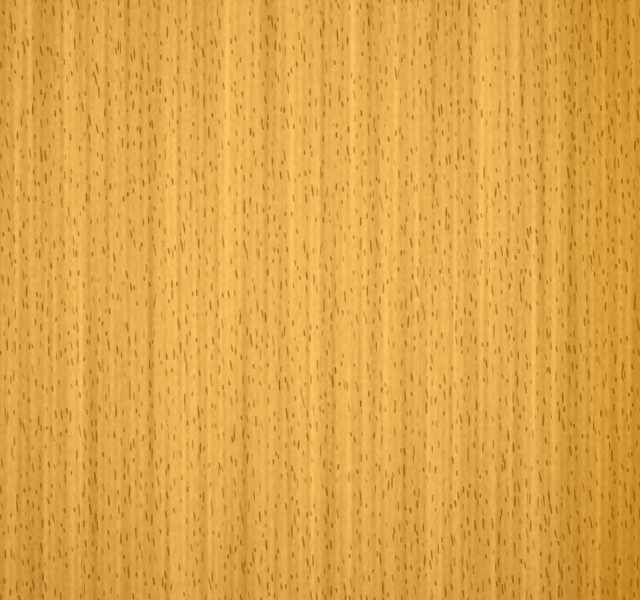
Write a Shadertoy shader that draws this texture.

```glsl
// Draws a golden beech wood board: soft vertical streaks, short dark pore flecks and vignetted light.

// Colours: the wood runs along one ramp, from pore to lit streak
const vec3 PORE_BROWN = vec3(0.70, 0.47, 0.14);
const vec3 LIT_GOLD = vec3(0.94, 0.73, 0.36);
const vec3 EDGE_TINT = vec3(0.01, 0.0, -0.05);

// Lighting
const vec2 LIGHT_CENTRE = vec2(0.48, 0.58);
const float LIGHT_LEVEL = 0.93;
const float LIGHT_FALLOFF = 0.95;
const float RIGHT_SHADE = 0.2;

// Streaks
const int STREAK_LAYERS = 8;
const float STREAK_FREQUENCY = 45.0;
const float STREAK_GROWTH = 1.43;
const float STREAK_STRENGTH = 0.055;

// Fine fibre mottling
const vec2 FIBRE_SIZE = vec2(0.0032, 0.0065);
const float FIBRE_STRENGTH = 0.20;

// Pore flecks, in canvas heights
const vec2 PORE_CELL = vec2(0.0105, 0.030);
const float PORE_SHARE = 0.78;
const float PORE_HALF_WIDTH = 0.00125;
const vec2 PORE_HALF_LENGTH = vec2(0.004, 0.0115);
const vec2 PORE_DARKNESS = vec2(0.45, 1.1);
const float PORE_SOFTNESS = 0.0024;

float hash(vec2 p) {
    vec3 q = fract(p.xyx * 0.1031);
    q += dot(q, q.yzx + 33.33);
    return fract((q.x + q.y) * q.z);
}

float valueNoise(vec2 p) {
    vec2 cell = floor(p), f = fract(p);
    f = f * f * (3.0 - 2.0 * f);
    float low = mix(hash(cell), hash(cell + vec2(1, 0)), f.x);
    float high = mix(hash(cell + vec2(0, 1)), hash(cell + vec2(1, 1)), f.x);
    return mix(low, high, f.y);
}

// Layered sines across the board, with phases that wander slowly along it
float streaks(vec2 p) {
    float sum = 0.0, frequency = STREAK_FREQUENCY;
    for (int i = 0; i < STREAK_LAYERS; i++) {
        float k = float(i);
        float wander = 1.3 * sin(p.y * (2.3 + 0.4 * k) + p.x * 7.0 + k * 2.1)
                     + 1.7 * sin(p.x * (11.0 + 3.0 * k) + k * 4.7);
        sum += sin(p.x * frequency + wander + k * k);
        frequency *= STREAK_GROWTH;
    }
    return sum;
}

// Share of a blurred sample at x that a band of this half width covers
float bandCoverage(float x, float halfWidth, float blur) {
    float right = min(x + 0.5 * blur, halfWidth);
    float left = max(x - 0.5 * blur, -halfWidth);
    return clamp((right - left) / blur, 0.0, 1.0);
}

// Cellular scatter of tapered flecks; each column of cells is shifted
float pores(vec2 p, float streak, float blur) {
    float darkest = 0.0;
    float column = floor(p.x / PORE_CELL.x);
    for (int i = -1; i <= 1; i++) {
        float c = column + float(i);
        float shift = hash(vec2(c, 71.0));
        float row = floor(p.y / PORE_CELL.y + shift);
        for (int j = -1; j <= 1; j++) {
            vec2 id = vec2(c, row + float(j)) + 200.0;
            float presence = hash(id + 13.0);
            vec2 jitter = 0.1 + 0.8 * vec2(hash(id + 29.0), hash(id + 47.0));
            vec2 centre = (id - 200.0 + jitter - vec2(0.0, shift)) * PORE_CELL;
            vec2 d = p - centre;
            d.x += d.y * mix(-0.06, 0.2, hash(id + 61.0));

            float size = hash(id + 83.0);
            float halfLength = mix(PORE_HALF_LENGTH.x, PORE_HALF_LENGTH.y, size * size);
            float along = d.y / halfLength;
            float taper = PORE_HALF_WIDTH * sqrt(max(1.0 - along * along, 0.0));
            float darkness = mix(PORE_DARKNESS.x, PORE_DARKNESS.y, hash(id + 97.0));
            float present = step(presence, PORE_SHARE - 0.05 * streak);
            darkest = max(darkest, present * darkness * bandCoverage(d.x, taper, blur));
        }
    }
    return darkest;
}

void mainImage(out vec4 fragColor, in vec2 fragCoord) {
    vec2 uv = fragCoord / iResolution.xy;
    vec2 p = fragCoord / iResolution.y;
    float blur = max(PORE_SOFTNESS, 1.0 / iResolution.y);

    // Broad light, falling off to the rim and most at the right
    vec2 fromLight = uv - LIGHT_CENTRE;
    float rightEdge = smoothstep(0.8, 1.02, uv.x);
    float tone = LIGHT_LEVEL - LIGHT_FALLOFF * dot(fromLight, fromLight) - RIGHT_SHADE * rightEdge;

    // Grain
    float streak = streaks(p);
    tone += STREAK_STRENGTH * streak;
    tone += FIBRE_STRENGTH * (valueNoise(p / FIBRE_SIZE) - 0.5);
    tone = min(tone, 1.15) - pores(p, streak, blur);

    vec3 colour = mix(PORE_BROWN, LIT_GOLD, max(tone, -0.2));
    fragColor = vec4(colour + EDGE_TINT * rightEdge, 1.0);
}
```
